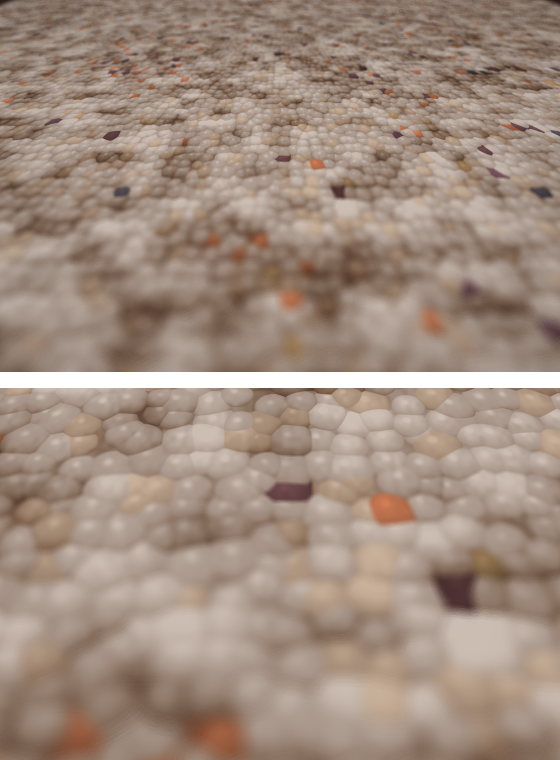
Top: the whole. Bottom: its middle third, enlarged.
Give the GLSL for this texture, as a Shadertoy shader.

```glsl
// Cream loop-pile carpet seen at a grazing angle, with a shallow depth of field.

const float HORIZON = 1.10;       // height at which the carpet would vanish
const float LOOPS_ACROSS = 18.0;  // loop density sideways
const float LOOPS_DEEP = 35.0;    // loop density in depth
const float FOCUS_HEIGHT = 0.65;  // sharpest line of the canvas
const float NEAR_BLUR = 0.030;    // lens radius at the bottom edge
const float FAR_BLUR = 0.007;     // lens radius at the top edge
const int LENS_SAMPLES = 28;
const float CLUMP_CONTRAST = 0.85;
const float FLECK_CHANCE = 0.16;

const vec3 DEEP = vec3(0.33, 0.23, 0.18);
const vec3 TAN = vec3(0.50, 0.405, 0.335);
const vec3 CREAM = vec3(0.645, 0.575, 0.53);
const vec3 PALE = vec3(0.78, 0.725, 0.685);
const vec3 RUST = vec3(0.62, 0.34, 0.21);
const vec3 PLUM = vec3(0.31, 0.19, 0.23);
const vec3 SLATE = vec3(0.20, 0.19, 0.22);
const vec3 OCHRE = vec3(0.58, 0.45, 0.29);

float hash(vec2 p) {
    vec3 q = fract(p.xyx * vec3(0.1031, 0.1030, 0.0973));
    q += dot(q, q.yzx + 33.33);
    return fract((q.x + q.y) * q.z);
}

float noise(vec2 p) {
    vec2 i = floor(p), f = fract(p);
    f = f * f * (3.0 - 2.0 * f);
    float low = mix(hash(i), hash(i + vec2(1, 0)), f.x);
    float high = mix(hash(i + vec2(0, 1)), hash(i + vec2(1, 1)), f.x);
    return mix(low, high, f.y);
}

// Uneven height of the pile over several loops
float clump(vec2 p) {
    return 0.7 * noise(p * vec2(0.42, 0.58)) + 0.3 * noise(p * vec2(0.17, 0.24) + 31.0);
}

vec3 pileColor(float tone) {
    vec3 color = mix(DEEP, TAN, smoothstep(0.0, 0.34, tone));
    color = mix(color, CREAM, smoothstep(0.25, 0.62, tone));
    return mix(color, PALE, smoothstep(0.58, 1.0, tone));
}

vec3 fleckColor(float pick) {
    vec3 color = pick < 0.48 ? RUST : OCHRE;
    return pick > 0.84 ? SLATE : (pick > 0.60 ? PLUM : color);
}

vec3 carpet(vec2 p) {
    // Project the canvas onto the floor
    float drop = max(HORIZON - p.y, 0.05);
    vec2 ground = vec2(LOOPS_ACROSS * p.x / drop, LOOPS_DEEP * inversesqrt(drop)) + 300.0;

    // Find the highest rounded loop at this point
    float top = -1.0, dome = 0.0;
    vec2 offset = vec2(0.0), loopId = floor(ground);
    for (int j = -1; j <= 1; j++) {
        for (int i = -1; i <= 1; i++) {
            vec2 id = floor(ground) + vec2(i, j);
            float a = hash(id), b = hash(id + 57.3), c = hash(id + 113.7);
            vec2 center = id + 0.5 + 0.7 * (vec2(a, b) - 0.5);
            vec2 e = (ground - center) / (0.60 + 0.24 * c);
            float z = sqrt(max(1.0 - dot(e, e), 0.0));
            float height = z + 0.45 * fract(7.0 * (a + b));
            if (z > 0.0 && height > top) {
                top = height;
                dome = z;
                offset = e;
                loopId = id;
            }
        }
    }

    // Light from behind: bright crowns, brown front faces and hollows
    vec2 spot = mix(ground, loopId + 0.5, 0.5);
    float level = clump(spot);
    float slope = clump(spot + vec2(0.15, 0.8)) - level;
    float tone = 0.32 + 0.30 * dome + 0.17 * offset.y - 0.04 * offset.x;
    tone += CLUMP_CONTRAST * (level - 0.5) - 0.45 * slope;
    tone += 0.12 * (noise(ground * vec2(5.0, 3.5)) - 0.5);
    tone += 0.20 * smoothstep(0.32, 0.0, length(offset - vec2(-0.15, 0.35)));
    vec3 color = pileColor(tone);

    // Dyed yarn, gathered in loose groups
    float group = smoothstep(0.45, 0.8, noise(loopId * 0.23 + 40.0));
    float dyed = step(hash(loopId + 211.0), FLECK_CHANCE * group);
    vec3 dye = fleckColor(hash(loopId + 307.0)) * (0.55 + 0.8 * clamp(tone, 0.0, 1.0));
    color = mix(color, dye, 0.85 * dyed);
    float warm = step(0.86, hash(loopId + 401.0));
    return color * mix(vec3(1.0), vec3(0.98, 0.93, 0.86), warm);
}

void mainImage(out vec4 fragColor, in vec2 fragCoord) {
    vec2 p = (fragCoord - vec2(0.5 * iResolution.x, 0.0)) / iResolution.y;
    float side = 2.0 * abs(p.x) * iResolution.y / iResolution.x;

    // Average over a lens disc that grows away from the focus line
    float nearness = max(FOCUS_HEIGHT - p.y, 0.0) / FOCUS_HEIGHT;
    float farness = max(p.y - FOCUS_HEIGHT, 0.0) / (1.0 - FOCUS_HEIGHT);
    float lens = NEAR_BLUR * pow(nearness, 1.15) + FAR_BLUR * farness;
    lens = max(lens, 0.65 / iResolution.y);
    vec3 color = vec3(0.0);
    for (int k = 0; k < LENS_SAMPLES; k++) {
        float radius = lens * sqrt((float(k) + 0.5) / float(LENS_SAMPLES));
        float angle = 2.39996 * float(k);
        color += carpet(p + radius * vec2(cos(angle), sin(angle)));
    }
    color /= float(LENS_SAMPLES);

    // Dim the distance and the corners, then the far carpet edge
    color *= mix(1.03, 0.90, smoothstep(0.68, 1.0, p.y));
    color *= 1.0 - 0.07 * side * side - 0.05 * nearness * nearness;
    float edge = smoothstep(1.015, 1.035, p.y + 0.04 * pow(side, 8.0));
    fragColor = vec4(mix(color, 0.5 * DEEP, edge), 1.0);
}
```
